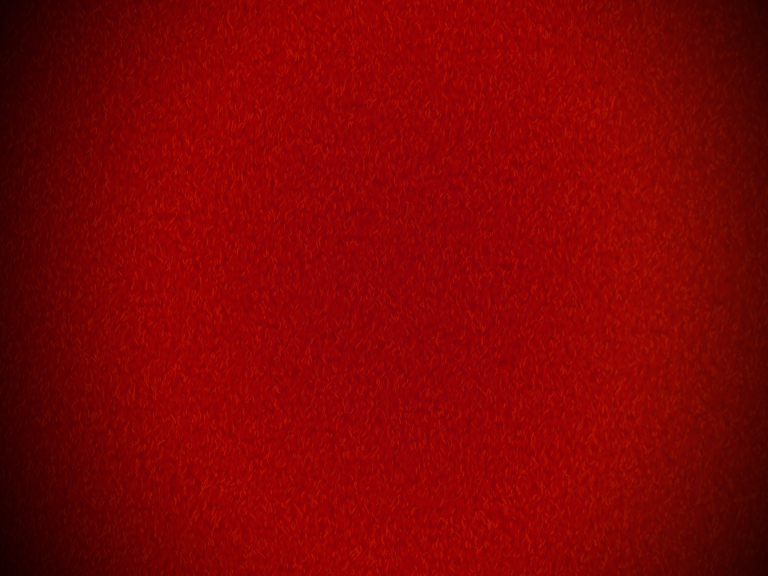
Reproduce this texture procedurally as a Shadertoy shader.

```glsl
// Red felt under a soft spotlight: fine curved fibres, mostly upright,
// lie over a mottled cellular nap. The cloth turns warmer and softer to
// the right, and an oval vignette darkens the sides and corners.

#define FIBRE_DENSITY 72.0
#define FIBRE_LAYERS 3
#define FIBRE_LENGTH 0.68
#define FIBRE_WIDTH 0.07
#define FIBRE_LEAN 0.08
#define NAP_SCALE vec2(118.0, 76.0)
#define GAP_COLOUR vec3(0.508, 0.000, 0.033)
#define FELT_COLOUR vec3(0.592, 0.003, 0.016)
#define GLINT_COLOUR vec3(0.125, 0.080, 0.003)
#define VIGNETTE_START 0.56
#define VIGNETTE_END 1.41

vec3 hash3(vec2 cell) {
    vec3 h = fract(cell.xyx * vec3(0.1031, 0.1030, 0.0973));
    h += dot(h, h.yxz + 33.33);
    return fract((h.xxy + h.yzz) * h.zyx);
}

// Distance to the nearest scattered point
float cellular(vec2 p) {
    vec2 cell = floor(p);
    float nearest = 4.0;
    for (int y = -1; y <= 1; y++)
    for (int x = -1; x <= 1; x++) {
        vec2 id = cell + vec2(x, y);
        vec2 d = id + hash3(id).xy - p;
        nearest = min(nearest, dot(d, d));
    }
    return sqrt(nearest);
}

// Brightest bent strand near p, one strand to a cell
float fibres(vec2 p, float width, float blur) {
    vec2 cell = floor(p);
    float light = 0.0;
    for (int y = -1; y <= 1; y++)
    for (int x = -1; x <= 1; x++) {
        vec2 id = cell + vec2(x, y);
        vec3 place = hash3(id);
        vec3 form = hash3(id + 71.7);
        float angle = FIBRE_LEAN + (form.x + form.y - 1.0) * 0.9;
        vec2 axis = vec2(sin(angle), cos(angle));
        vec2 d = p - id - place.xy;
        float along = dot(d, axis);
        float across = dot(d, vec2(axis.y, -axis.x));
        across -= (form.z - 0.5) * 1.4 * along * along;
        float reach = FIBRE_LENGTH * mix(0.6, 1.2, place.z);
        float strand = 1.0 - smoothstep(0.0, width + blur, abs(across));
        strand *= 1.0 - smoothstep(0.35 * reach, reach, abs(along));
        float strength = fract(place.z * 7.3 + form.x);
        light = max(light, strand * mix(0.12, 1.0, strength * strength * strength));
    }
    return light;
}

void mainImage(out vec4 fragColor, in vec2 fragCoord) {
    vec2 p = (fragCoord - 0.5 * iResolution.xy) / iResolution.y;
    float softness = smoothstep(0.2, 0.62, p.x);

    // Gentle wander keeps the nap from lining up with its grid
    vec2 cloth = p + 0.004 * sin(p.yx * vec2(31.0, 27.0) + 2.0 * sin(p * 17.0));

    // Mottled nap at two sizes
    float nap = 1.0 - cellular(cloth * NAP_SCALE + 40.0);
    nap = mix(nap, 1.0 - cellular(cloth * NAP_SCALE * 0.52 + 90.0), 0.2 + 0.3 * softness);
    nap = smoothstep(0.1, 0.9, nap);

    // Layered fibres
    float strands = 0.0;
    for (int i = 0; i < FIBRE_LAYERS; i++) {
        float density = FIBRE_DENSITY * (1.0 + 0.24 * float(i));
        float width = FIBRE_WIDTH * (1.0 + 1.8 * softness);
        vec2 offset = vec2(17.3, 41.9) * float(i + 3);
        strands = max(strands, fibres(cloth * density + offset, width, 0.9 * density / iResolution.y));
    }

    vec3 colour = mix(GAP_COLOUR, FELT_COLOUR, nap);
    colour += GLINT_COLOUR * strands * (1.0 - 0.25 * softness);

    // Crimson centre, warmer rim, brownish right side
    vec2 oval = (p - vec2(0.03, 0.01)) * vec2(1.5, 1.2);
    float radius = length(oval);
    float rim = smoothstep(0.1, 0.65, radius);
    colour *= mix(vec3(0.98, 0.9, 1.1), vec3(1.04, 1.1, 0.6), rim);
    colour += vec3(0.0, 0.025, 0.0) * softness;

    // Spotlight falloff
    colour *= 1.0 - smoothstep(VIGNETTE_START, VIGNETTE_END, radius);
    fragColor = vec4(clamp(colour, 0.0, 1.0), 1.0);
}
```
